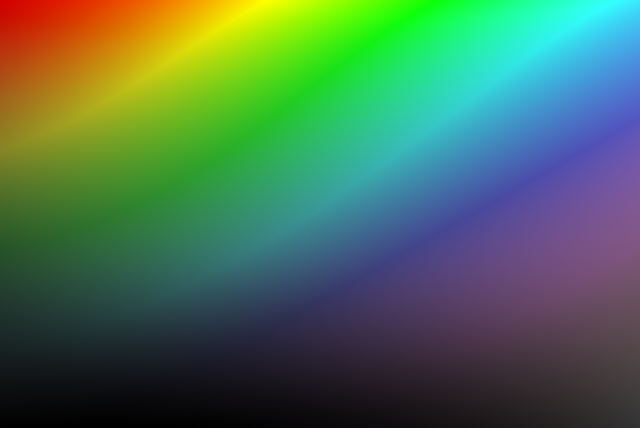
A WebGL 1 fragment shader for this background:

```glsl
precision highp float;
// A diagonal rainbow that sweeps from red at the upper left to violet at the
// right and sinks into black and grey below. Hue, saturation and value are
// smooth fields over the unit canvas, combined by an HSV conversion.

uniform vec2 u_resolution;

// Hue, counted in sixths of the colour wheel
const float HUE_TILT = 1.18;        // weight of depth against x
const float HUE_BEND = 3.5;         // curvature of the hue bands
const float STRAIGHT_BAND = 1.335;  // sweep at which the bands run straight
const vec3 HUE_CURVE = vec3(0.9, 4.585, -2.375);
const float HUE_TAIL = 2.75;        // constant rate past the cubic part

// Saturation
const vec2 SAT_LEFT = vec2(0.15, 0.88);   // base, rise with height
const float SAT_RIGHT = 0.77;
const float SAT_BULGE = 0.5;

// Value
const vec2 VALUE_LEFT = vec2(0.82, 0.15);        // rise, sag
const vec3 VALUE_RIGHT = vec3(0.2, 0.66, 0.14);  // polynomial in height
const vec2 VALUE_BULGE = vec2(-0.28, 0.72);      // at the floor, gain above
const float BULGE_HEIGHT = 0.45;

float hueField(vec2 p) {
  float depth = 1.0 - p.y;
  float sweep = p.x + HUE_TILT * depth;
  sweep -= HUE_BEND * p.x * depth * depth * max(STRAIGHT_BAND - sweep, 0.0);
  float s = clamp(sweep, 0.0, 1.0);
  float hue = s * (HUE_CURVE.x + s * (HUE_CURVE.y + s * HUE_CURVE.z));
  return min(hue + HUE_TAIL * max(sweep - 1.0, 0.0), 6.0);
}

float saturationField(vec2 p) {
  float left = SAT_LEFT.x + SAT_LEFT.y * p.y;
  float right = SAT_RIGHT * p.y;
  float bulge = SAT_BULGE * p.x * (1.0 - p.x);
  return clamp(mix(left, right, p.x) + bulge, 0.0, 1.0);
}

float valueField(vec2 p) {
  float depth = 1.0 - p.y;
  float left = p.y * (VALUE_LEFT.x - VALUE_LEFT.y * depth * depth);
  float right = VALUE_RIGHT.x + p.y * (VALUE_RIGHT.y + VALUE_RIGHT.z * p.y);
  float lift = VALUE_BULGE.x + VALUE_BULGE.y * smoothstep(0.0, BULGE_HEIGHT, p.y);
  return clamp(mix(left, right, p.x) + lift * p.x * (1.0 - p.x), 0.0, 1.0);
}

vec3 hsvToRgb(float hue, float saturation, float value) {
  vec3 wheel = abs(mod(hue + vec3(0.0, 4.0, 2.0), 6.0) - 3.0) - 1.0;
  return value * mix(vec3(1.0), clamp(wheel, 0.0, 1.0), saturation);
}

void main() {
  vec2 p = gl_FragCoord.xy / u_resolution;
  vec3 color = hsvToRgb(hueField(p), saturationField(p), valueField(p));
  gl_FragColor = vec4(color, 1.0);
}
```
